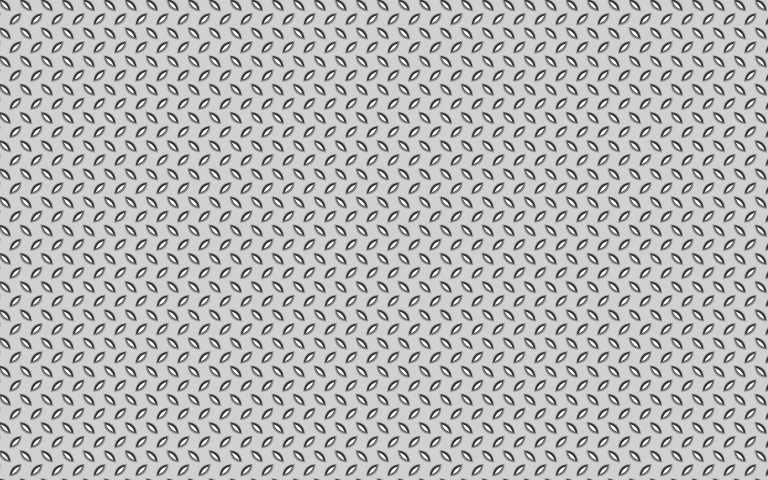
Reproduce this texture procedurally as a Shadertoy shader.

```glsl
// Steel tread plate: rows of raised lens-shaped lugs, alternating in slant.
// Each lug is folded into a repeating cell and layered from three soft lenses:
// a grey halo, a dark flank and a bright crest set toward the lower side.

const float UNITS_HIGH = 480.0;            // canvas height in plate units
const vec2 PERIOD = vec2(21.0, 28.19);     // one pair of lug rows
const vec2 RISING_CENTER = vec2(15.2, 10.0);
const vec2 FALLING_CENTER = vec2(5.0, 24.0);

const vec3 PLATE = vec3(0.82);
const vec3 HALO = vec3(0.48);
const vec3 FLANK = vec3(0.19);
const vec3 CREST = vec3(0.99);

// Offset from the nearest repeat of a center
vec2 foldToCell(vec2 p, vec2 center) {
    return mod(p - center + 0.5 * PERIOD, PERIOD) - 0.5 * PERIOD;
}

// Approximate signed distance to a pointed lens; size holds its half extents
float lensDistance(vec2 p, vec2 size) {
    float t = p.x / size.x;
    float slope = 2.0 * size.y * t / size.x;
    return (abs(p.y) - size.y * (1.0 - t * t)) / sqrt(1.0 + slope * slope);
}

float coverage(float dist, float softness) {
    return 1.0 - smoothstep(-softness, softness, dist);
}

// Paint one lug rising to the right; p is relative to its center
vec3 paintLug(vec3 color, vec2 p, float pixel) {
    vec2 q = vec2(p.x + p.y, p.y - p.x) * 0.70711;   // along, across
    float edge = max(0.45, 0.65 * pixel);

    float halo = coverage(lensDistance(q + vec2(0.0, 0.3), vec2(8.4, 3.8)), 1.1);
    float flank = coverage(lensDistance(q - vec2(0.0, 0.2), vec2(7.2, 2.6)), edge);
    float crest = coverage(lensDistance(q + vec2(0.0, 0.5), vec2(5.2, 1.35)), edge);

    color = mix(color, HALO, halo);
    color = mix(color, FLANK, flank);
    return mix(color, CREST, crest);
}

void mainImage(out vec4 fragColor, in vec2 fragCoord) {
    float pixel = UNITS_HIGH / iResolution.y;
    vec2 p = fragCoord * pixel;

    vec2 rising = foldToCell(p, RISING_CENTER);
    vec2 falling = foldToCell(p, FALLING_CENTER) * vec2(-1.0, 1.0);

    vec3 color = paintLug(PLATE, rising, pixel);
    color = paintLug(color, falling, pixel);
    fragColor = vec4(color, 1.0);
}
```
